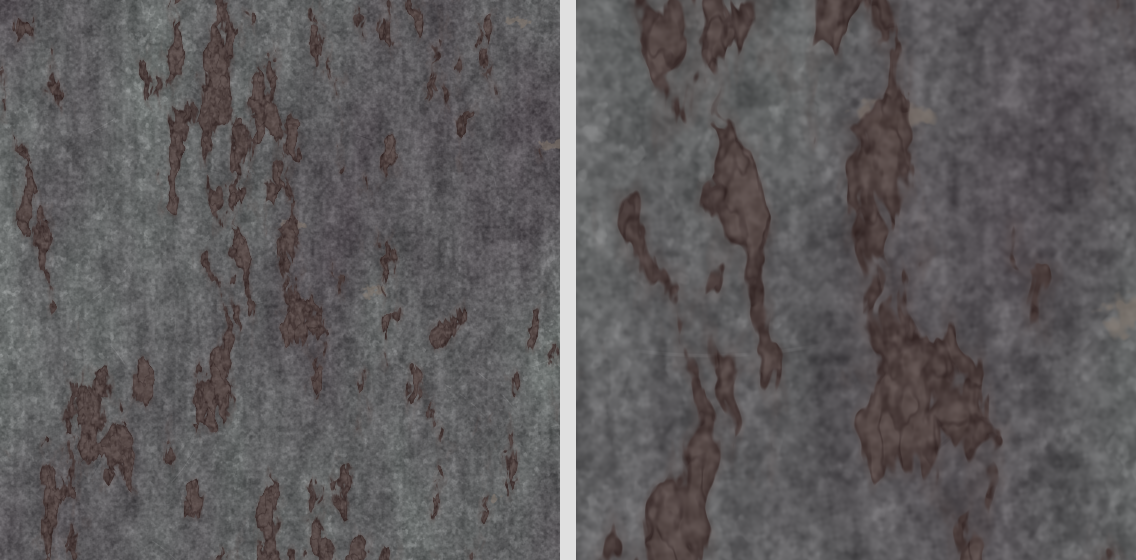
Left, the full canvas; right, a detail of the centre.
Write a Shadertoy shader that draws this texture.

```glsl
// Weathered grey sheet metal with vertical streaks and ragged flakes of dark rust.
#define BASE_GREY    vec3(0.368, 0.367, 0.374)
#define RUST_DARK    vec3(0.235, 0.180, 0.175)
#define RUST_BROWN   vec3(0.350, 0.295, 0.285)
#define CHIP_COLOR   vec3(0.520, 0.475, 0.435)
#define RUST_LEVEL   0.685
#define RUST_SCALE   vec2(23.0, 9.5)
#define CLOUD_GAIN   0.15
#define STREAK_GAIN  0.10
#define MOTTLE_GAIN  0.16
#define GRAIN_GAIN   0.15
#define SCRATCHES    16
#define CHIPS        5

float hash(vec2 p) {
    vec3 q = fract(vec3(p.xyx) * 0.1031);
    q += dot(q, q.yzx + 33.33);
    return fract((q.x + q.y) * q.z);
}

vec2 hash2(float n) {
    return vec2(hash(vec2(n, 17.0)), hash(vec2(n, 53.0)));
}

float noise(vec2 p) {
    vec2 i = floor(p), f = fract(p);
    f = f * f * (3.0 - 2.0 * f);
    return mix(mix(hash(i), hash(i + vec2(1, 0)), f.x),
               mix(hash(i + vec2(0, 1)), hash(i + vec2(1, 1)), f.x), f.y);
}

// Normalised fractal noise; each octave is turned to hide the lattice
float fbm(vec2 p, int octaves) {
    float sum = 0.0, weight = 0.5, total = 0.0;
    for (int i = 0; i < octaves; i++) {
        sum += weight * noise(p);
        total += weight;
        weight *= 0.53;
        p = mat2(1.6, 1.2, -1.2, 1.6) * p + 19.7;
    }
    return sum / total;
}

// Grey coat: broad clouds, vertical streaks, blotches and fine grain
vec3 metal(vec2 p) {
    float cloud  = fbm(p * vec2(7.0, 2.8) + 41.0, 4) - 0.5;
    float streak = fbm(p * vec2(75.0, 7.0) + 83.0, 3) - 0.5;
    float mottle = fbm(p * vec2(46.0, 36.0) + 120.0, 4) - 0.5;
    float grain  = fbm(p * 190.0 + 210.0, 2) - 0.5;
    float speck  = smoothstep(0.60, 0.80, fbm(p * vec2(95.0, 80.0) + 310.0, 3));
    float tone = CLOUD_GAIN * cloud + STREAK_GAIN * streak
               + MOTTLE_GAIN * mottle + GRAIN_GAIN * grain
               + speck * (0.05 + 0.12 * cloud);
    vec3 tint = vec3(-0.02, 0.035, 0.0) * cloud;
    return BASE_GREY + tone + tint;
}

// Height of the rust above its threshold: positive inside a flake
float rustField(vec2 p) {
    vec2 warp = vec2(noise(p * 60.0), noise(p * 60.0 + 71.0)) - 0.5;
    p += warp * vec2(0.008, 0.014);
    float cluster = fbm(p * vec2(6.0, 3.6) + 7.0, 2) - 0.5;
    return fbm(p * RUST_SCALE + 150.0, 5) + 0.42 * cluster - RUST_LEVEL;
}

vec3 addRust(vec3 color, vec2 p) {
    float field = rustField(p);
    float stain = smoothstep(-0.09, 0.02, field);
    float flake = smoothstep(-0.008, 0.022, field);
    // Dark rims and veins around browner cores
    float rim = 1.0 - smoothstep(0.02, 0.075, field);
    float vein = 1.0 - smoothstep(0.0, 0.10, abs(fbm(p * vec2(75.0, 42.0) + 400.0, 3) - 0.5));
    float grain = fbm(p * 170.0 + 500.0, 2) - 0.5;
    vec3 rust = mix(RUST_BROWN, RUST_DARK, clamp(0.65 * rim + 0.55 * vein, 0.0, 1.0));
    color = mix(color, RUST_BROWN + 0.12 * grain, 0.30 * stain);
    return mix(color, rust + 0.13 * grain, 0.92 * flake);
}

// Faint curved hairline scratches, some pale and some dark
float scratches(vec2 p) {
    float sum = 0.0;
    for (int i = 0; i < SCRATCHES; i++) {
        float id = float(i);
        vec2 d = p - hash2(id + 3.0);
        vec2 r = hash2(id + 40.0);
        float angle = 3.14159 * r.x;
        d = mat2(cos(angle), -sin(angle), sin(angle), cos(angle)) * d;
        float span = mix(0.03, 0.10, r.y);
        float line = 1.0 - smoothstep(0.0004, 0.0016, abs(d.y - 1.5 * d.x * d.x));
        float fade = 1.0 - smoothstep(0.4 * span, span, abs(d.x));
        sum += line * fade * (r.y > 0.45 ? 0.045 : -0.035);
    }
    return sum * smoothstep(0.25, 0.6, noise(p * 70.0));
}

// Small ragged beige chips
float chips(vec2 p) {
    float mask = 0.0;
    float ragged = fbm(p * 75.0 + 600.0, 3) - 0.5;
    for (int i = 0; i < CHIPS; i++) {
        vec2 d = (p - hash2(float(i) + 90.0)) * vec2(0.75, 1.3);
        float size = mix(0.005, 0.011, hash(vec2(float(i), 8.0)));
        mask = max(mask, 1.0 - smoothstep(-0.003, 0.004, length(d) - size + 0.035 * ragged));
    }
    return mask;
}

void mainImage(out vec4 fragColor, in vec2 fragCoord) {
    vec2 p = fragCoord / iResolution.y;
    vec3 color = metal(p) + scratches(p);
    color = mix(color, CHIP_COLOR, 0.6 * chips(p));
    color = addRust(color, p);
    fragColor = vec4(clamp(color, 0.0, 1.0), 1.0);
}
```
